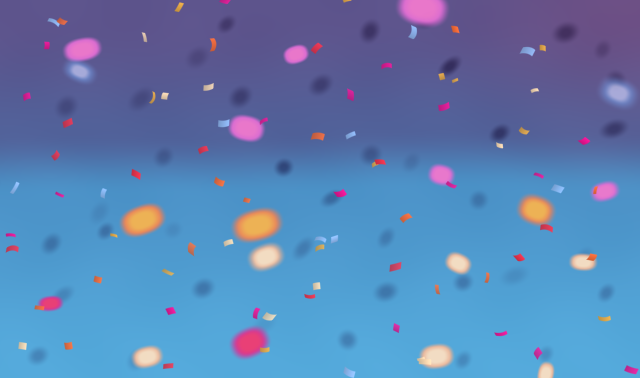
Reproduce this background procedurally as a Shadertoy shader.

```glsl
// Confetti falling before a wall that fades from violet to sky blue.
// Three looped layers of scattered pieces: soft shadows, large out-of-focus
// discs and small crisp paper flakes, spread by a low-discrepancy sequence.

vec4 hash4(float n) {
    return fract(sin(n * vec4(12.99, 78.23, 37.72, 53.11) + 1.7) * 43758.55);
}

// Evenly spread position of piece i, with some random drift
vec2 scatter(float i, vec2 drift, float aspect) {
    vec2 cell = fract(0.37 + i * vec2(0.7549, 0.5698));
    return (cell + (drift - 0.5) * 0.14) * vec2(aspect, 1.0);
}

vec2 rotate(vec2 v, float angle) {
    float c = cos(angle), s = sin(angle);
    return vec2(c * v.x + s * v.y, c * v.y - s * v.x);
}

vec3 paperColour(float pick) {
    if (pick < 0.25) return vec3(0.93, 0.08, 0.58);  // magenta
    if (pick < 0.43) return vec3(0.92, 0.20, 0.30);  // red
    if (pick < 0.57) return vec3(0.96, 0.42, 0.22);  // orange
    if (pick < 0.73) return vec3(0.91, 0.67, 0.27);  // yellow
    if (pick < 0.86) return vec3(0.98, 0.86, 0.70);  // cream
    return vec3(0.58, 0.75, 0.98);                   // pale blue
}

vec3 wall(vec2 p, float aspect) {
    float ripple = sin(p.x * 3.1 + 0.6) + 0.5 * sin(p.x * 7.3 + p.y * 5.0);
    float y = p.y + 0.008 * ripple;
    vec3 blue = mix(vec3(0.33, 0.665, 0.86), vec3(0.295, 0.57, 0.78), smoothstep(0.0, 0.55, y));
    vec3 violet = mix(vec3(0.315, 0.385, 0.605), vec3(0.365, 0.33, 0.55), smoothstep(0.6, 0.95, y));
    vec3 colour = mix(blue, violet, smoothstep(0.49, 0.65, y));
    // Warm top right corner and faint mottling
    float corner = smoothstep(0.65, 0.0, length(p - vec2(aspect, 1.0)));
    colour += corner * vec3(0.06, -0.02, -0.03);
    return colour + 0.006 * sin(p.x * 17.0 + sin(p.y * 11.0)) * sin(p.y * 13.0 + p.x * 4.0);
}

vec3 addShadows(vec3 colour, vec2 p, float aspect) {
    for (float i = 0.0; i < 40.0; i++) {
        vec4 h = hash4(i + 301.0);
        vec2 q = p - scatter(i + 5.0, h.xy, aspect);
        q = rotate(q, 0.2 + h.z * 0.9);
        float d = length(q / vec2(0.020 + 0.013 * h.w, 0.016 + 0.007 * h.x));
        float depth = (0.2 + 0.6 * h.y) * mix(0.55, 1.0, smoothstep(0.35, 0.65, p.y));
        colour = mix(colour, colour * vec3(0.47, 0.40, 0.56), depth * smoothstep(1.5, 0.25, d));
    }
    return colour;
}

vec3 addDiscs(vec3 colour, vec2 p, float aspect) {
    for (float i = 0.0; i < 19.0; i++) {
        vec4 h = hash4(i + 77.0), g = hash4(i + 513.0);
        vec2 centre = scatter(i, h.xy, aspect);
        centre.y = pow(max(centre.y, 0.0), 1.25);
        vec2 q = abs(rotate(p - centre, (h.z - 0.5) * 0.9 + 1.5 * step(0.84, g.z)));
        q /= mix(0.027, 0.060, h.w * h.w) * vec2(1.1, 0.65 + 0.25 * g.x);
        float d = pow(pow(q.x, 2.4) + pow(q.y, 2.4), 1.0 / 2.4);

        // Rim and core tints: cream, pink, orange, magenta or lavender
        float kind = mod(i, 7.0);
        vec3 rim = vec3(0.93, 0.70, 0.58), core = vec3(0.97, 0.87, 0.76);
        if (kind == 1.0 || kind == 4.0) { rim = vec3(0.86, 0.42, 0.83); core = vec3(0.93, 0.47, 0.80); }
        if (kind == 2.0) { rim = vec3(0.93, 0.50, 0.34); core = vec3(0.95, 0.70, 0.32); }
        if (kind == 5.0) { rim = vec3(0.83, 0.20, 0.60); core = vec3(0.93, 0.24, 0.45); }
        float ghost = step(5.5, kind);
        if (ghost > 0.5) { rim = vec3(0.48, 0.66, 0.95); core = vec3(0.78, 0.80, 0.97); }

        float blur = mix(0.20 + 0.12 * g.y, 0.6, ghost);
        float cover = smoothstep(1.0 + blur, 1.0 - blur, d) * mix(0.97, 0.7, ghost);
        colour = mix(colour, mix(rim, core, smoothstep(1.0, 0.45, d)), cover);
    }
    return colour;
}

vec3 addFlakes(vec3 colour, vec2 p, float aspect) {
    float edge = max(0.0022, 0.8 / iResolution.y);
    for (float i = 0.0; i < 84.0; i++) {
        vec4 h = hash4(i + 911.0), g = hash4(i + 1207.0);
        vec2 q = p - scatter(i + 0.5, h.xy, aspect);
        // Mostly level flakes, some tumbling upright
        q = rotate(q, (h.z - 0.5) * 1.1 + step(0.72, g.w) * 1.3);
        q.x += (g.x - 0.5) * 0.9 * q.y;
        q.y += (g.y - 0.5) * 45.0 * q.x * q.x;
        vec2 halfSize = vec2(0.008 + 0.009 * h.w, 0.0035 + 0.006 * g.z);
        vec2 d = abs(q) - halfSize + 0.002;
        float dist = length(max(d, 0.0)) + min(max(d.x, d.y), 0.0) - 0.002;
        // Light falls off along each flake
        vec3 paper = paperColour(fract(h.x * 7.0 + g.y)) * (0.96 + 0.12 * q.x / halfSize.x);
        colour = mix(colour, paper, smoothstep(edge, -edge, dist) * (0.8 + 0.2 * g.x));
    }
    return colour;
}

void mainImage(out vec4 fragColor, in vec2 fragCoord) {
    vec2 p = fragCoord / iResolution.y;
    float aspect = iResolution.x / iResolution.y;
    vec3 colour = wall(p, aspect);
    colour = addShadows(colour, p, aspect);
    colour = addDiscs(colour, p, aspect);
    colour = addFlakes(colour, p, aspect);
    fragColor = vec4(clamp(colour, 0.0, 1.0), 1.0);
}
```
